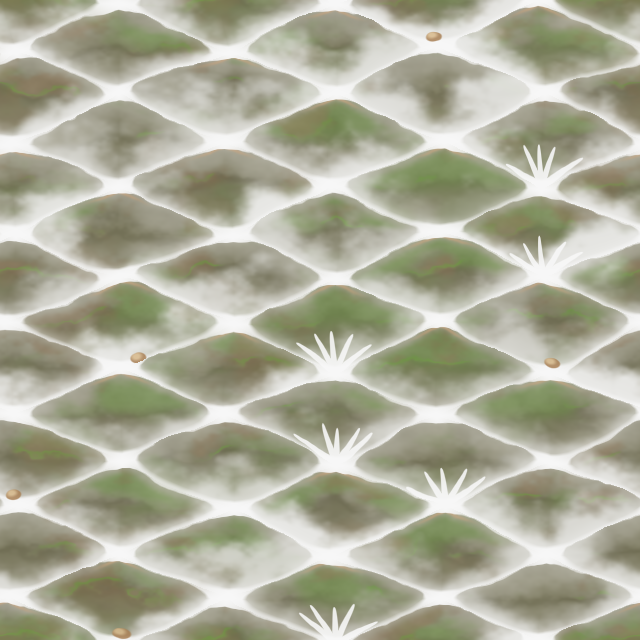
Write a three.js fragment shader that draws this pattern.

```glsl
varying vec2 vUv;

float hash(vec2 p) {
  vec3 q = fract(p.xyx * vec3(0.1031, 0.1030, 0.0973));
  q += dot(q, q.yzx + 33.33);
  return fract((q.x + q.y) * q.z);
}

// Value noise on a grid of n cells that wraps over the canvas
float corner(vec2 i, vec2 n) {
  return hash(floor(mod(i + 0.5, n)) + n * 1.7);
}

float noise(vec2 uv, vec2 n) {
  vec2 i = floor(uv * n);
  vec2 f = fract(uv * n);
  f = f * f * (3.0 - 2.0 * f);
  return mix(mix(corner(i, n), corner(i + vec2(1.0, 0.0), n), f.x),
             mix(corner(i + vec2(0.0, 1.0), n), corner(i + 1.0, n), f.x), f.y);
}

float fbm(vec2 uv, vec2 n) {
  float sum = 0.0;
  float amp = 0.53;
  for (int k = 0; k < 4; k++) {
    sum += amp * noise(uv, n);
    n *= 2.0;
    amp *= 0.5;
  }
  return sum;
}

// Leaf-shaped strokes fanning upward from the origin
float splash(vec2 r, float seed) {
  float ink = 0.0;
  for (int k = -2; k <= 2; k++) {
    float i = float(k);
    float angle = i * 0.5 + (hash(vec2(i + 9.0, seed * 50.0)) - 0.5) * 0.3;
    vec2 dir = vec2(sin(angle), cos(angle));
    float len = 0.052 + 0.008 * abs(i) + 0.012 * hash(vec2(seed * 70.0, i + 5.0));
    float h = clamp(dot(r, dir) / len, 0.0, 1.0);
    float d = length(r - dir * len * h);
    float w = 0.0045 * sqrt(1.0 - h) + 0.001;
    ink = max(ink, 1.0 - smoothstep(w - 0.001, w + 0.0015, d));
  }
  return ink;
}

void main() {
  float cloud = fbm(vUv, vec2(11.0, 15.0));
  float wisps = fbm(vUv + 0.37, vec2(19.0, 26.0));
  float patches = fbm(vUv + 0.61, vec2(13.0, 21.0));
  float hue = fbm(vUv + 0.19, vec2(7.0, 16.0));

  // Diamond lattice, 3 across and 7 up, with hand-drawn wobble
  vec2 p = vUv * vec2(3.0, 7.0) + vec2(-0.06, 0.55);
  p += 0.09 * (vec2(noise(vUv, vec2(8.0)), noise(vUv, vec2(9.0))) - 0.5);
  p.y += 0.07 * (wisps - 0.5);
  vec2 id = floor(vec2(p.x + p.y, p.x - p.y)) + 0.5;
  vec2 center = 0.5 * vec2(id.x + id.y, id.x - id.y);
  vec2 q = p - center;
  vec2 cell = floor(mod(center + 0.25, vec2(3.0, 7.0)) * 2.0);
  float seed = hash(cell + 3.0);
  float tint = hash(cell + 17.0);

  float edge = 0.5 - abs(q.x) - abs(q.y);
  float rise = 0.5 - abs(q.x) + q.y;
  float lower = 1.0 - smoothstep(-0.06, 0.06, q.y);

  // Mossy body: dark core, chevron crease, green and brown patches
  float core = smoothstep(0.02, 0.42, edge + 0.5 * (patches - 0.5));
  vec3 color = mix(vec3(0.62, 0.61, 0.54), vec3(0.49, 0.48, 0.38), core);
  float fold = q.y + 0.45 * abs(q.x) - 0.13 + 0.35 * (wisps - 0.5);
  color -= 0.05 * exp(-pow((fold + 0.07) / 0.07, 2.0)) * smoothstep(0.05, 0.2, edge);
  float crown = smoothstep(-0.12, 0.15, q.y) * smoothstep(0.03, 0.15, edge);
  float green = smoothstep(0.42, 0.68, hue + 0.2 * (tint - 0.4));
  color = mix(color, vec3(0.45, 0.57, 0.31), 0.65 * green * (0.3 + 0.7 * crown));
  float brown = smoothstep(0.5, 0.72, patches + 0.25 * (seed - 0.5));
  color = mix(color, vec3(0.56, 0.45, 0.34), 0.45 * brown * (0.4 + 0.6 * crown));
  float streak = exp(-pow(fold / 0.025, 2.0)) * smoothstep(0.48, 0.62, patches);
  color = mix(color, vec3(0.43, 0.63, 0.25), 0.5 * streak * crown);
  color += 0.09 * (wisps - 0.5);

  // Mist gathering in the lower half of each cell
  float level = rise + 1.1 * (cloud - 0.5) + 0.35 * (wisps - 0.5);
  float mist = 1.0 - smoothstep(-0.12, 0.46, level + 0.12 * (tint - 0.5));
  color = mix(color, vec3(0.91, 0.91, 0.9), mist * mix(0.65, 1.0, seed));

  // Tan rim under some crests
  float rim = exp(-pow((edge - 0.05) / 0.02, 2.0)) * smoothstep(0.28, 0.42, q.y);
  color = mix(color, vec3(0.78, 0.61, 0.44), 0.6 * rim * step(0.5, tint));

  // Pale web: thin strands flaring at the knots
  float knot = smoothstep(0.2, 0.5, abs(abs(q.x) - abs(q.y)));
  float width = 0.012 + 0.085 * knot * knot + 0.05 * (wisps - 0.5);
  float soft = 0.014 + 0.06 * lower;
  float web = 1.0 - smoothstep(width - 0.014, width + soft, edge);
  float glow = exp(-max(edge - width, 0.0) / 0.06) * (0.15 + 0.3 * lower);
  float ink = max(web * mix(0.72, 1.0, knot), glow);
  color = mix(color, vec3(0.97), ink);

  // Occasional splashes and small shells above a knot
  vec2 r = vec2(q.x, q.y + 0.48) / vec2(3.0, 7.0);
  float splashed = step(hash(cell + 41.0), 0.14);
  color = mix(color, vec3(0.97), 0.9 * splashed * splash(r, seed));
  vec2 s = (r - vec2(0.05 * (tint - 0.5), 0.014)) * vec2(1.0, 1.4);
  float shell = length(s);
  float shelled = step(hash(cell + 67.0), 0.12) * (1.0 - splashed);
  vec3 shellColor = mix(vec3(0.85, 0.73, 0.55), vec3(0.66, 0.5, 0.33),
                        smoothstep(0.003, 0.012, length(s - vec2(-0.003, 0.004))));
  color = mix(color, shellColor, 0.85 * shelled * (1.0 - smoothstep(0.01, 0.0135, shell)));

  gl_FragColor = vec4(clamp(color, 0.0, 1.0), 1.0);
}
```
